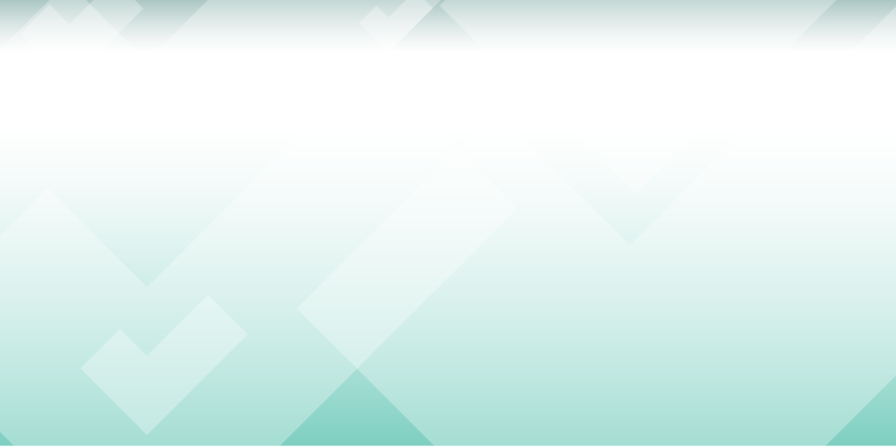
A WebGL 2 fragment shader for this background:

```glsl
#version 300 es
precision highp float;
// Pale teal gradient with overlapping translucent check marks and a shaded top edge.

uniform vec2 u_resolution;
out vec4 fragColor;

// Coverage of a check mark whose lower tip is at corner; size is the arm width on the diagonals.
float check(vec2 p, vec2 corner, float size) {
    vec2 q = p - corner;
    vec2 diag = vec2(q.x - q.y, -q.x - q.y) / size;
    vec2 shortArm = min(diag, vec2(1.0, 1.68) - diag);
    vec2 longArm = min(diag, vec2(2.54, 1.0) - diag);
    float inside = max(min(shortArm.x, shortArm.y), min(longArm.x, longArm.y)) * size;
    float soft = 1.2 / u_resolution.y;
    return smoothstep(-soft, soft, inside);
}

// Share of tint left under one translucent check.
float veil(vec2 p, vec2 corner, float size) {
    return 1.0 - 0.3 * check(p, corner, size);
}

void main() {
    // Height is one unit, width is two, y runs downward.
    vec2 p = gl_FragCoord.xy / u_resolution * vec2(2.0, 1.0);
    p.y = 1.0 - p.y;

    // Teal that deepens toward the bottom, lightened by large and small checks.
    float depth = pow(clamp((p.y - 0.26) / 0.735, 0.0, 1.0), 1.5);
    depth *= veil(p, vec2(0.328, 1.292), 0.651);
    depth *= veil(p, vec2(1.406, 1.432), 0.885);
    depth *= veil(p, vec2(0.328, 0.971), 0.177);
    depth *= veil(p, vec2(1.419, 0.432), 0.52);

    // Grey-green shade along the top, with its own checks.
    float shade = pow(clamp(1.0 - p.y / 0.12, 0.0, 1.0), 1.3);
    shade *= veil(p, vec2(0.155, 0.184), 0.13);
    shade *= veil(p, vec2(0.867, 0.117), 0.078);
    shade *= veil(p, vec2(1.418, 0.449), 0.52);
    shade *= veil(p, vec2(0.328, 0.656), 0.52);
    shade *= veil(p, vec2(2.344, 0.544), 0.52);

    vec3 color = vec3(1.0) - depth * vec3(0.51, 0.19, 0.245) - shade * vec3(0.33, 0.22, 0.235);

    // Thin white rim at the bottom.
    color = mix(color, vec3(1.0), smoothstep(0.993, 0.997, p.y));
    fragColor = vec4(color, 1.0);
}
```
